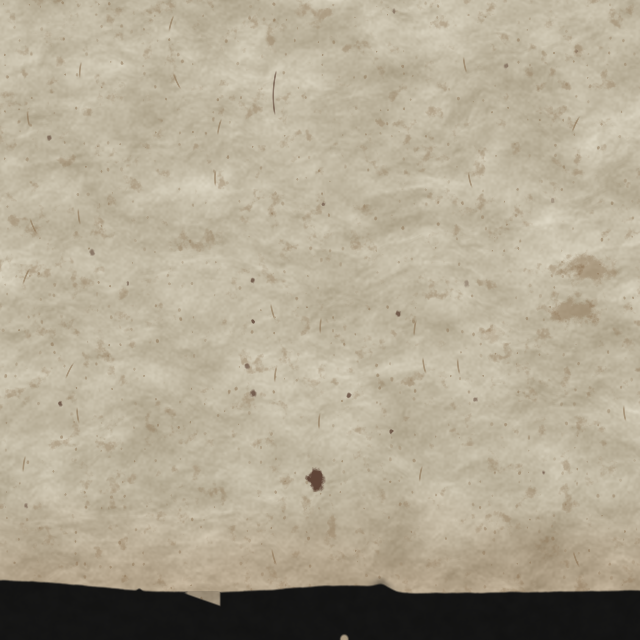
Give the GLSL for this texture, as a Shadertoy shader.

```glsl
// Aged handmade paper with mottled pulp, specks and fibres, above a torn edge on black.
#define PAPER vec3(0.757, 0.722, 0.638)
#define WARM_EDGE vec3(0.680, 0.610, 0.510)
#define STAIN vec3(0.560, 0.460, 0.340)
#define SPECK vec3(0.330, 0.220, 0.170)
#define BACKDROP vec3(0.078, 0.078, 0.076)
#define MOTTLE 0.17
#define RELIEF 0.13
#define GRAIN 0.035
#define EDGE_SOFT 0.0022

float hash(vec2 p) {
    vec3 q = fract(vec3(p.xyx) * 0.1031);
    q += dot(q, q.yzx + 33.33);
    return fract((q.x + q.y) * q.z);
}

vec2 hash2(vec2 p) {
    return vec2(hash(p + 17.0), hash(p + 71.0));
}

float noise(vec2 p) {
    vec2 i = floor(p), f = fract(p);
    f = f * f * (3.0 - 2.0 * f);
    return mix(mix(hash(i), hash(i + vec2(1, 0)), f.x),
               mix(hash(i + vec2(0, 1)), hash(i + vec2(1, 1)), f.x), f.y);
}

float fbm(vec2 p) {
    float sum = 0.0, amp = 0.5;
    for (int i = 0; i < 4; i++) {
        sum += amp * noise(p);
        p = mat2(1.6, 1.2, -1.2, 1.6) * p + 9.7;
        amp *= 0.55;
    }
    return sum / 1.01;
}

// Height of the pressed pulp: soft lumps and wide, wavy creases
float pulp(vec2 p) {
    vec2 warp = vec2(fbm(p * 9.0), fbm(p * 9.0 + 40.0)) * 0.06;
    vec2 q = p + warp;
    float crease = 1.0 - abs(2.0 * noise(q * vec2(9.0, 24.0)) - 1.0);
    return fbm(q * vec2(24.0, 34.0)) + 0.22 * crease * crease;
}

// Scattered round specks, one at most per cell
float specks(vec2 p, float cells, float chance, float radius) {
    vec2 id = floor(p * cells);
    vec2 center = (id + 0.25 + 0.5 * hash2(id + cells)) / cells;
    float size = radius * mix(0.5, 1.2, hash(id + 5.3));
    float d = length((p - center) * vec2(1.15, 0.9));
    d += (noise(p * 300.0) - 0.5) * radius * 0.6;
    float strength = mix(0.35, 1.0, hash(id + 8.1));
    return step(hash(id + 3.7), chance) * strength * (1.0 - smoothstep(size * 0.4, size * 1.4, d));
}

// Scattered short fibres, mostly upright
float fibres(vec2 p, float cells) {
    vec2 id = floor(p * cells);
    vec2 d = p - (id + 0.3 + 0.4 * hash2(id)) / cells;
    float lean = hash(id + 2.9) - 0.5;
    float across = abs(d.x - lean * d.y - 6.0 * d.y * d.y);
    float along = 1.0 - smoothstep(0.006, 0.014, abs(d.y));
    return step(hash(id + 6.1), 0.14) * along * (1.0 - smoothstep(0.0004, 0.0022, across));
}

float blob(vec2 p, vec2 center, vec2 size) {
    float rough = (fbm(p * 75.0) - 0.5) * 1.8;
    return 1.0 - smoothstep(0.5, 1.25, length((p - center) / size) + rough);
}

float bell(float x, float center, float width) {
    float t = (x - center) / width;
    return exp(-t * t);
}

float edgeHeight(float x) {
    float h = 0.073 + 0.020 * bell(x, 0.0, 0.18) + 0.004 * bell(x, 1.0, 0.2);
    h += 0.012 * bell(x, 0.53, 0.12) * (1.0 - smoothstep(0.59, 0.65, x));
    h += 0.006 * bell(x, 0.597, 0.013) + 0.003 * bell(x, 0.218, 0.004);
    return h + 0.0025 * (fbm(vec2(x * 40.0, 3.0)) - 0.5);
}

void mainImage(out vec4 fragColor, in vec2 fragCoord) {
    vec2 p = fragCoord / iResolution.xy;

    // Paper tone, embossed relief and fine grain
    float height = pulp(p);
    float lit = height - pulp(p + vec2(-0.002, 0.005));
    float tone = MOTTLE * (fbm(p * vec2(13.0, 17.0) + 5.0) - 0.5);
    tone += 0.09 * (height - 0.6) + RELIEF * lit;
    tone += GRAIN * (noise(p * 230.0) - 0.5);
    vec3 color = PAPER + tone * vec3(0.92, 1.0, 1.1);
    float warmth = 1.0 - smoothstep(0.07, 0.26, p.y + 0.06 * (fbm(p * 14.0) - 0.5));
    color = mix(color, WARM_EDGE + tone, warmth * 0.8);

    // Brown mottling and the larger stains
    float mottling = smoothstep(0.62, 0.85, fbm(p * 52.0 + 20.0));
    float stains = blob(p, vec2(0.925, 0.58), vec2(0.038, 0.020));
    stains = max(stains, blob(p, vec2(0.895, 0.512), vec2(0.036, 0.020)));
    stains = max(stains, 0.6 * blob(p, vec2(0.77, 0.48), vec2(0.016, 0.012)));
    color = mix(color, STAIN, 0.4 * mottling + 0.45 * stains);

    // Specks, fibres and one long curved hair
    color = mix(color, STAIN, 0.55 * specks(p, 55.0, 0.22, 0.0024));
    color = mix(color, SPECK, 0.75 * specks(p, 17.0, 0.09, 0.0042));
    color = mix(color, SPECK, 0.9 * blob(p, vec2(0.495, 0.253), vec2(0.012, 0.019)));
    color = mix(color, STAIN, 0.6 * fibres(p, 13.0));
    float bend = abs(p.x - 0.427 - 3.0 * (p.y - 0.85) * (p.y - 0.85));
    float hair = (1.0 - smoothstep(0.0005, 0.002, bend)) * (1.0 - smoothstep(0.028, 0.036, abs(p.y - 0.855)));
    color = mix(color, SPECK, 0.55 * hair);

    // Torn edge with a loose flap and a chip on the backdrop
    float rise = p.y - edgeHeight(p.x);
    float sheet = smoothstep(-EDGE_SOFT, EDGE_SOFT, rise);
    color *= 1.0 - 0.3 * bell(p.x, 0.597, 0.016) * (1.0 - smoothstep(0.0, 0.014, rise));
    float flapFloor = 0.074 - 0.35 * (p.x - 0.285);
    float flap = smoothstep(-0.002, 0.002, p.y - flapFloor) * (1.0 - smoothstep(0.342, 0.346, p.x));
    flap *= smoothstep(0.285, 0.295, p.x) * 0.85;
    float chip = 1.0 - smoothstep(0.6, 1.2, length((p - vec2(0.538, 0.001)) / vec2(0.007, 0.008)));
    vec3 below = BACKDROP + 0.02 * (fbm(p * 60.0) - 0.5);
    color = mix(below, color, max(sheet, max(flap, chip)));

    fragColor = vec4(clamp(color, 0.0, 1.0), 1.0);
}
```
